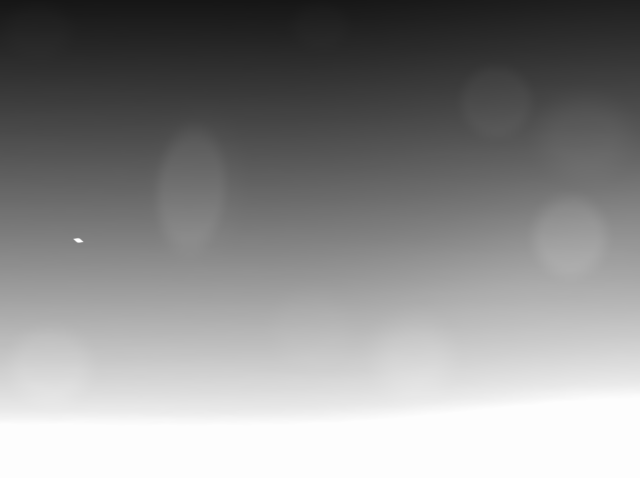
A Shadertoy shader for this texture:

```glsl
vec2 hashGradient(vec2 cell) {
    vec2 h = vec2(dot(cell, vec2(127.1, 311.7)), dot(cell, vec2(269.5, 183.3)));
    return 2.0 * fract(sin(h) * 43758.5) - 1.0;
}

float gradientNoise(vec2 p) {
    vec2 i = floor(p), f = fract(p);
    vec2 u = f * f * f * (f * (f * 6.0 - 15.0) + 10.0);
    vec2 e = vec2(0.0, 1.0);
    float low = mix(dot(hashGradient(i), f),
                    dot(hashGradient(i + e.yx), f - e.yx), u.x);
    float high = mix(dot(hashGradient(i + e.xy), f - e.xy),
                     dot(hashGradient(i + e.yy), f - e.yy), u.x);
    return mix(low, high, u.y);
}

vec2 rotate(vec2 p, float angle) {
    float c = cos(angle), s = sin(angle);
    return vec2(c * p.x + s * p.y, c * p.y - s * p.x);
}

// Soft-rimmed ellipse, 1 inside and 0 outside
float softDisc(vec2 p, vec2 center, vec2 radius, float softness) {
    float r = length((p - center) / radius);
    return 1.0 - smoothstep(1.0 - softness, 1.0 + softness, r);
}

// Brightness of the sky by depth below the upper edge
float skyTone(float depth) {
    float tone = 0.085 + depth * (0.64 + 0.38 * depth);
    return tone + 0.06 * smoothstep(0.85, 0.92, depth);
}

// Faint out-of-focus spots
float hazeSpots(vec2 p) {
    float haze = 0.028 * softDisc(p, vec2(1.038, 0.787), vec2(0.072), 0.25);
    haze += 0.028 * softDisc(p, vec2(1.222, 0.715), vec2(0.090, 0.080), 0.45);
    haze += 0.045 * softDisc(p, vec2(1.192, 0.505), vec2(0.074, 0.080), 0.30);
    haze += 0.025 * softDisc(p, vec2(0.105, 0.235), vec2(0.080, 0.075), 0.35);
    haze += 0.025 * softDisc(p, vec2(0.864, 0.255), vec2(0.075), 0.50);
    haze += 0.012 * softDisc(p, vec2(0.670, 0.945), vec2(0.055, 0.045), 0.40);
    haze += 0.012 * softDisc(p, vec2(0.080, 0.935), vec2(0.065, 0.055), 0.40);
    haze += 0.010 * softDisc(p, vec2(0.650, 0.315), vec2(0.075), 0.40);
    return haze;
}

// Tall pale smudge with a brighter core
float tallSmudge(vec2 p, vec2 center) {
    vec2 q = rotate(p - center, -0.08);
    float body = softDisc(q, vec2(0.0), vec2(0.069, 0.125), 0.24);
    float halo = softDisc(q, vec2(0.012, 0.01), vec2(0.085, 0.140), 0.40);
    return 0.036 * body + 0.014 * halo;
}

// Small tilted spark
float glint(vec2 p, vec2 center, float pixel) {
    vec2 q = rotate(p - center, -0.28);
    float halfWidth = 0.0045 * (1.0 - smoothstep(0.0, 0.013, abs(q.x)));
    float core = 1.0 - smoothstep(-pixel, pixel, abs(q.y) - halfWidth);
    return core * (1.0 - smoothstep(0.009, 0.013, abs(q.x)));
}

void mainImage(out vec4 fragColor, in vec2 fragCoord) {
    vec2 p = fragCoord / iResolution.y;
    float across = fragCoord.x / iResolution.x;

    // Sky gradient, its bright lower edge lifting to the right
    float lift = 0.058 * smoothstep(0.40, 1.05, across);
    float bands = gradientNoise(p * vec2(3.0, 42.0));
    float grain = gradientNoise(p * vec2(22.0, 110.0));
    float depth = 1.0 - p.y + lift + 0.004 * bands + 0.003 * grain;
    float tone = skyTone(depth);

    // Slanted veil across the right side
    vec2 veil = rotate(p - vec2(1.20, 0.49), 0.40) / vec2(0.38, 0.11);
    tone += 0.025 * exp(-dot(veil, veil));

    // Pale spots and the single spark
    tone += hazeSpots(p) + tallSmudge(p, vec2(0.400, 0.603));
    tone = min(tone, 0.993);
    tone = mix(tone, 1.0, glint(p, vec2(0.164, 0.497), 1.0 / iResolution.y));

    fragColor = vec4(vec3(tone), 1.0);
}
```
